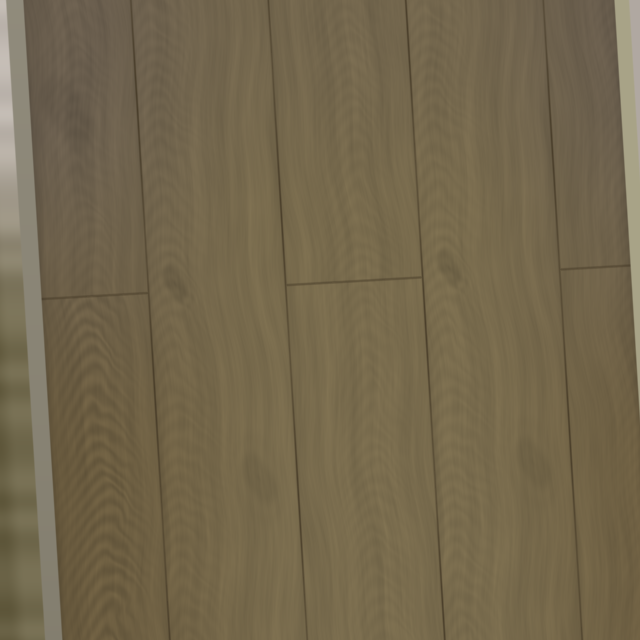
Write a WebGL 2 fragment shader that draws this texture.

```glsl
#version 300 es
precision highp float;
// Leaning oak floor planks with staggered butt joints, framed by pale edge strips.
uniform vec2 u_resolution;
out vec4 outColor;

const float LEAN = 0.061;          // sideways drift of the seams from top to bottom
const float JOINT_SLOPE = 0.057;   // rise of the butt joints from left to right
const float JOINT_HEIGHT = 0.529;
const float PLANK_WIDTH = 0.2148;
const float FIRST_SEAM = 0.2044;
const float SEAM_HALF = 0.0013;
const float JOINT_HALF = 0.0018;
const float FLOOR_LEFT = 0.0365;
const float FLOOR_RIGHT = 0.960;
const float STRIP_WIDTH = 0.027;
const vec3 OAK = vec3(0.475, 0.422, 0.303);
const vec3 BROWN = vec3(0.405, 0.345, 0.235);
const vec3 GREY = vec3(0.415, 0.368, 0.305);
const vec3 SEAM = vec3(0.27, 0.225, 0.15);
const vec3 STRIP_LEFT = vec3(0.54, 0.52, 0.46);
const vec3 STRIP_RIGHT = vec3(0.66, 0.64, 0.53);
const vec3 PALE_WALL = vec3(0.69, 0.66, 0.63);
const vec3 OLIVE_WALL = vec3(0.39, 0.36, 0.25);

vec2 hash2(vec2 p) {
  vec3 q = fract(vec3(p.xyx) * vec3(0.1031, 0.1030, 0.0973));
  q += dot(q, q.yzx + 33.33);
  return fract((q.xx + q.yz) * q.zy);
}

// Distance to the nearest scattered cell point
float cellular(vec2 p) {
  vec2 cell = floor(p);
  float nearest = 8.0;
  for (int j = -1; j <= 1; j++)
    for (int i = -1; i <= 1; i++) {
      vec2 c = cell + vec2(i, j);
      vec2 d = c + hash2(c) - p;
      nearest = min(nearest, dot(d, d));
    }
  return sqrt(nearest);
}

// Layered sines, each bending the next
float waves(vec2 p, float seed) {
  float sum = 0.0, gain = 0.5;
  for (int i = 0; i < 5; i++) {
    sum += gain * sin(p.x + seed + 1.3 * sin(p.y + seed * 1.7) + 2.0 * sum);
    p = p * 1.83 + vec2(p.y * 0.2, 1.9);
    gain *= 0.66;
  }
  return sum;
}

// Dark centre with faint rings, stretched along the board
float knot(vec2 q, vec2 centre, float size) {
  vec2 d = (q - centre) * vec2(1.0, 0.65) / size;
  float r = length(d + 0.15 * sin(d.yx * 3.0));
  return -0.13 * exp(-3.0 * r * r) + 0.035 * sin(r * 9.0) * exp(-0.7 * r * r);
}

// Nested arches of flat-sawn grain
float arches(vec2 q, float centre, float seed) {
  float bend = 0.012 * waves(q * vec2(22.0, 13.0), seed);
  float dx = q.x - centre + bend;
  float field = q.y + 1.7 * sqrt(dx * dx + 0.0003) + bend;
  return sin(field * 235.0 + 2.0 * sin(q.y * 19.0)) * exp(-dx * dx * 420.0);
}

// Relative brightness of the wood; q runs across and along the board
float grain(vec2 q, float seed, float oddBoard) {
  float drift = 0.008 * sin(q.y * 9.0 + seed) + 0.004 * sin(q.y * 23.0 + seed * 2.0);
  vec2 w = vec2(q.x + drift, q.y);
  float tone = 0.034 * waves(w * vec2(75.0, 5.0), seed);
  tone += 0.022 * waves(w * vec2(230.0, 11.0), seed + 4.0);
  tone += 0.035 * (cellular(w * vec2(210.0, 15.0) + seed * 17.0) - 0.5);
  tone += 0.030 * (cellular(w * vec2(17.0, 9.0) + seed * 5.0) - 0.5);
  if (oddBoard > 0.5) {
    tone += knot(q, vec2(0.042, 0.012), 0.024);
    tone += 0.5 * knot(q, vec2(0.155, -0.30), 0.035);
    tone += 0.022 * arches(q, 0.035, seed);
  } else {
    float strength = seed < 0.5 ? 0.058 : 0.018;
    tone += strength * arches(q, 0.122, seed);
    if (seed == 1.0) tone += 0.6 * knot(q, vec2(0.105, 0.29), 0.05);
  }
  return tone;
}

void main() {
  vec2 p = gl_FragCoord.xy / u_resolution;
  float px = 1.0 / min(u_resolution.x, u_resolution.y);
  float u = p.x - LEAN * (1.0 - p.y);
  float v = p.y - JOINT_SLOPE * p.x - JOINT_HEIGHT;

  // Boards: odd ones share one print, even ones change at the joint
  float across = (u - FIRST_SEAM) / PLANK_WIDTH + 1.0;
  float id = floor(across);
  float local = fract(across) * PLANK_WIDTH;
  float oddBoard = mod(id, 2.0);
  float seed = oddBoard > 0.5 ? 7.0 : id * 2.0 + step(0.0, v);

  // Wood tone: darker sides, cool above and warm below
  float side = smoothstep(0.12, 0.52, abs(u - 0.55));
  vec3 shade = mix(BROWN, GREY, smoothstep(0.25, 0.8, p.y));
  vec3 color = mix(OAK, shade, clamp(0.85 * side + 0.35 * smoothstep(0.6, 1.0, p.y), 0.0, 1.0));
  color *= 1.0 + grain(vec2(local, v), seed, oddBoard) + 0.02 * (hash2(vec2(seed, 3.0)).x - 0.5);

  // Seams with a soft shadow, and butt joints on even boards
  float seamDist = min(local, PLANK_WIDTH - local);
  float seam = 1.0 - smoothstep(SEAM_HALF - px, SEAM_HALF + px, seamDist);
  float wear = 0.68 + 0.2 * sin(p.y * 14.0 + floor(across + 0.5) * 2.4);
  float joint = (1.0 - oddBoard) * (1.0 - smoothstep(JOINT_HALF - px, JOINT_HALF + px, abs(v)));
  color *= 1.0 - 0.06 * exp(-seamDist * 220.0);
  color = mix(color, SEAM, max(seam * wear, joint * 0.5));

  // Left strip and the blurred wall beyond it
  float bands = 0.025 * sin(p.y * 78.0 + sin(p.y * 31.0));
  vec3 wall = mix(OLIVE_WALL, PALE_WALL, smoothstep(0.45, 0.85, p.y)) + bands;
  wall += 0.06 * smoothstep(-0.045, -0.015, u);
  vec3 left = mix(wall, STRIP_LEFT + 0.05 * (p.y - 0.5), smoothstep(-px, px, u - FLOOR_LEFT + STRIP_WIDTH));
  color *= 1.0 - 0.14 * exp(-abs(u - FLOOR_LEFT) * 130.0);
  color = mix(left, color, smoothstep(-px, px, u - FLOOR_LEFT));

  // Right strip and the bright corner beyond it
  vec3 right = mix(STRIP_RIGHT, PALE_WALL, smoothstep(-px, px, u - FLOOR_RIGHT - STRIP_WIDTH * 0.85));
  color *= 1.0 - 0.10 * exp(-abs(u - FLOOR_RIGHT) * 150.0);
  color = mix(color, right, smoothstep(-px, px, u - FLOOR_RIGHT));

  outColor = vec4(color, 1.0);
}
```
